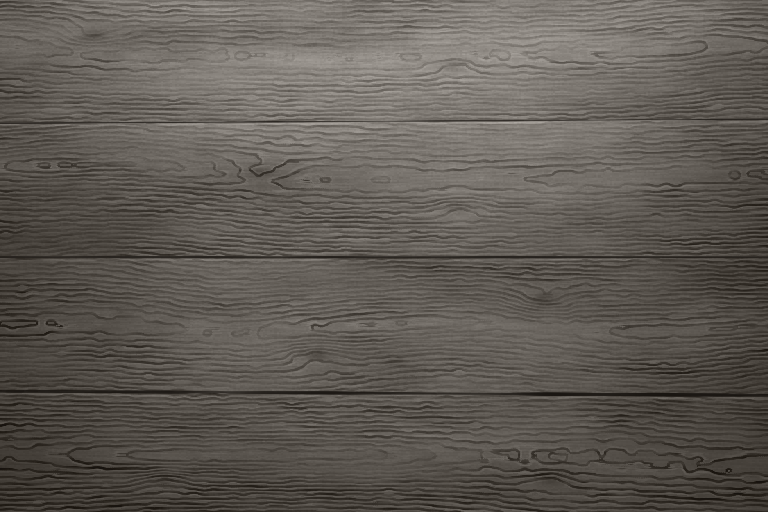
A Shadertoy shader for this texture:

```glsl
const float PLANK_HEIGHT = 0.2656;   // fraction of canvas height
const float LOWEST_SEAM = 0.232;
const float RINGS_PER_PLANK = 28.0;
const float GROOVE_WIDTH = 0.0024;   // half width, fraction of canvas height
const int KNOTS_PER_PLANK = 2;
const vec3 WARM_TINT = vec3(0.020, 0.0, -0.024);
const vec3 GAP_COLOR = vec3(0.09, 0.075, 0.06);

float hash(vec2 p) {
    return fract(sin(dot(p, vec2(127.1, 311.7))) * 43758.5453);
}

float noise(vec2 p) {
    vec2 cell = floor(p);
    vec2 f = fract(p);
    f = f * f * (3.0 - 2.0 * f);
    float low = mix(hash(cell), hash(cell + vec2(1.0, 0.0)), f.x);
    float high = mix(hash(cell + vec2(0.0, 1.0)), hash(cell + 1.0), f.x);
    return mix(low, high, f.y);
}

float fbm(vec2 p) {
    float sum = 0.0;
    float weight = 0.5;
    for (int i = 0; i < 4; i++) {
        sum += weight * noise(p);
        p = p * 2.03 + 17.3;
        weight *= 0.5;
    }
    return sum;
}

// Bumps that bend the rings into closed eyes; x = phase shift, y = dark core
vec2 knots(vec2 p, float id, float plankLength) {
    vec2 result = vec2(0.0);
    for (int i = 0; i < KNOTS_PER_PLANK; i++) {
        float k = float(i);
        float along = (k + 0.15 + 0.7 * hash(vec2(id, k + 3.1))) / float(KNOTS_PER_PLANK);
        float across = mix(0.25, 0.8, hash(vec2(id + 7.7, k)));
        vec2 r = p - vec2(along * plankLength, across);
        float size = mix(0.3, 0.9, hash(vec2(k, id + 2.3)));
        float bump = exp(-dot(r * r, vec2(14.0, 70.0)) / size);
        result += size * vec2(3.2 * bump, exp(-dot(r * r, vec2(120.0, 500.0))));
    }
    return result;
}

// Growth rings cut lengthwise: long loops at the heart, fine lines beside it
float ringPhase(vec2 p, float seed, float heart) {
    float bend = 0.16 * (noise(vec2(p.x * 0.7, p.y * 1.2) + seed) - 0.5);
    float depth = 0.13 * noise(vec2(p.x * 0.8 + seed, seed));
    float ripple = 1.1 * (fbm(vec2(p.x * 2.0, p.y * 5.0) + seed) - 0.5);
    float jitter = 0.5 * (noise(vec2(p.x * 14.0, p.y * 24.0) + seed) - 0.5);
    return RINGS_PER_PLANK * length(vec2(p.y - heart + bend, depth)) + ripple + jitter;
}

// Relief of one ring: thin dark groove with a pale ridge beside it
float grooveRelief(float phase, float slope, float pixel) {
    float d = (fract(phase) - 0.5) / max(slope, 1.0);
    float width = min(GROOVE_WIDTH, 0.27 / max(slope, 1.0));
    float blur = 0.45 * pixel;
    float groove = 1.0 - smoothstep(width - blur, width + blur, abs(d));
    float ridge = 1.0 - smoothstep(0.0, width + blur, abs(d - 2.0 * width));
    return 0.35 * ridge - groove;
}

// Light from above, falling off towards the sides and the bottom
float lighting(vec2 uv) {
    float side = uv.x - 0.5;
    float level = 0.385 + 0.17 * smoothstep(0.5, 1.0, uv.y);
    return level * (1.0 - 1.2 * side * side) * mix(0.80, 1.0, smoothstep(0.0, 0.3, uv.y));
}

void mainImage(out vec4 fragColor, in vec2 fragCoord) {
    vec2 uv = fragCoord / iResolution.xy;
    float plankLength = iResolution.x / iResolution.y / PLANK_HEIGHT;
    float pixel = 1.0 / iResolution.y;

    // Planks with slightly tilted seams
    float tilted = uv.y - 0.03 * (uv.x - 0.5) * (uv.y - 0.5);
    float row = (tilted - LOWEST_SEAM) / PLANK_HEIGHT + 1.0;
    float id = floor(row);
    vec2 p = vec2(uv.x * plankLength, row - id);
    float seed = 19.7 * id + 5.0;

    // Grain, broken into dashes of uneven depth
    vec2 knot = knots(p, id, plankLength);
    float heart = mix(0.4, 0.65, hash(vec2(id, 4.2)));
    float phase = ringPhase(p, seed, heart) + knot.x;
    float slope = length(vec2(dFdx(phase), dFdy(phase))) / pixel;
    float patches = noise(vec2(p.x * 1.3, p.y * 7.0) + seed);
    float dashes = noise(vec2(p.x * 7.0, p.y * 40.0) + seed);
    float strength = mix(0.03, 0.15, patches) * mix(0.35, 1.5, dashes);
    float relief = strength * grooveRelief(phase, slope, pixel);
    float fibre = noise(vec2(p.x * 7.0, p.y * 90.0) + seed) - 0.5;
    float speck = hash(floor(vec2(p.x * 60.0, p.y * 85.0)) + seed) - 0.5;
    float stain = fbm(vec2(p.x * 0.8, p.y * 2.8) + seed) - 0.47;

    // Shade
    float tone = lighting(uv) * mix(0.95, 1.05, hash(vec2(id, 9.4)));
    tone *= 1.0 + 0.42 * stain + 0.13 * fibre + 0.07 * speck - 0.3 * knot.y;
    tone += relief;
    vec3 color = max(vec3(tone) + WARM_TINT, GAP_COLOR);

    // Seams: worn dark gap, widest at the bottom, over a pale plank edge
    float seam = floor(row + 0.5);
    float offset = (row - seam) * PLANK_HEIGHT;
    float wear = noise(vec2(uv.x * 14.0, seam * 8.3));
    float height = clamp((seam - 1.0) * 0.5, 0.0, 1.0);
    float halfWidth = mix(0.0030, 0.0013, height) * mix(0.6, 1.2, wear);
    float gap = 1.0 - smoothstep(halfWidth - 0.5 * pixel, halfWidth + 0.5 * pixel, abs(offset));
    float edge = 1.0 - smoothstep(0.001, 0.001 + pixel, abs(offset + halfWidth + 0.003));
    color += 0.10 * edge * wear;
    color = mix(color, GAP_COLOR, gap * mix(0.6, 1.0, wear) * mix(1.0, 0.75, height));

    fragColor = vec4(color, 1.0);
}
```
